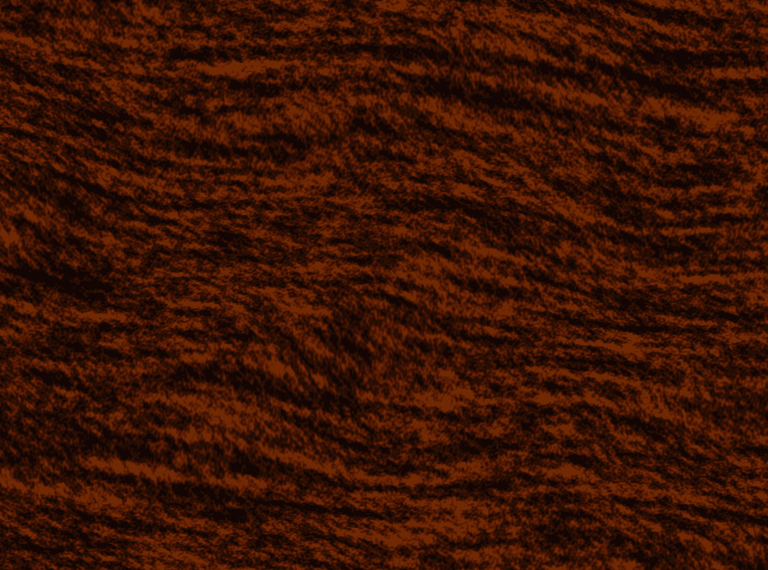
Reproduce this texture procedurally as a WebGL 1 fragment shader.

```glsl
precision highp float;
// Dark reddish-brown fibrous grain, sloping gently down to the right.
// Layers of stretched gradient noise (long streaks, oblique fibres, lumps and
// speckle) are summed, turned into a rank from 0 to 1 and coloured by a ramp.

uniform vec2 u_resolution;

#define STREAK_ANGLE 0.12
#define FIBRE_ANGLE 0.36
#define LUMP_ANGLE 0.60
#define STREAK_FREQ vec2(3.0, 40.0)
#define STRAND_FREQ vec2(8.0, 72.0)
#define FIBRE_FREQ vec2(11.0, 40.0)
#define LUMP_FREQ vec2(46.0, 90.0)
#define SPECKLE_FREQ 173.0
#define WARP 0.016
#define LUMP_AMOUNT 0.56
#define SPECKLE_AMOUNT 0.42
#define CONTRAST 1.0

float hash(vec2 cell) {
  vec3 h = fract(cell.xyx * 0.1031);
  h += dot(h, h.yzx + 33.33);
  return fract((h.x + h.y) * h.z);
}

// Dot product of a random unit gradient with the offset from its corner
float corner(vec2 cell, vec2 offset) {
  float angle = 6.28318 * hash(cell);
  return dot(vec2(cos(angle), sin(angle)), offset);
}

// Gradient noise scaled to a standard deviation near one
float noise(vec2 p) {
  vec2 i = floor(p);
  vec2 f = p - i;
  vec2 w = f * f * f * (f * (f * 6.0 - 15.0) + 10.0);
  vec2 e = vec2(1.0, 0.0);
  float low = mix(corner(i, f), corner(i + e, f - e), w.x);
  float high = mix(corner(i + e.yx, f - e.yx), corner(i + e.xx, f - e.xx), w.x);
  return 4.6 * mix(low, high, w.y);
}

// Coordinates along and across a direction that falls to the right
vec2 alongAcross(vec2 p, float angle) {
  float c = cos(angle);
  float s = sin(angle);
  return vec2(c * p.x - s * p.y, s * p.x + c * p.y);
}

// Height of the grain: sum of all the layers
float grain(vec2 p) {
  vec2 bent = p;
  bent.y += WARP * noise(p * vec2(2.2, 3.6) + 41.0);
  vec2 streakPos = alongAcross(bent, STREAK_ANGLE);
  vec2 fibrePos = alongAcross(bent, FIBRE_ANGLE);
  vec2 lumpPos = alongAcross(bent, LUMP_ANGLE);

  float streak = noise(streakPos * STREAK_FREQ + 7.3);
  float strand = noise(streakPos * STRAND_FREQ + 63.1);
  float fibre = noise(fibrePos * FIBRE_FREQ + 117.7);
  float lump = noise(lumpPos * LUMP_FREQ + 203.9);
  float speckle = noise(lumpPos * SPECKLE_FREQ + 311.3);

  // Some bands are combed into long lines, others are ruffled
  float ruffled = smoothstep(-1.2, 1.2, noise(streakPos * vec2(1.6, 6.0) + 19.0));
  float height = mix(0.66, 0.36, ruffled) * streak;
  height += mix(0.42, 0.26, ruffled) * strand;
  height += mix(0.22, 0.58, ruffled) * fibre;
  height += LUMP_AMOUNT * lump + SPECKLE_AMOUNT * speckle;
  return height;
}

// Each colour sits at the middle of its share of the rank
vec3 ramp(float rank) {
  vec3 c = vec3(0.07, 0.02, 0.01);
  c = mix(c, vec3(0.15, 0.05, 0.01), smoothstep(0.06, 0.20, rank));
  c = mix(c, vec3(0.20, 0.06, 0.01), smoothstep(0.26, 0.46, rank));
  c = mix(c, vec3(0.27, 0.08, 0.01), smoothstep(0.46, 0.64, rank));
  c = mix(c, vec3(0.35, 0.11, 0.01), smoothstep(0.64, 0.81, rank));
  return mix(c, vec3(0.44, 0.16, 0.01), smoothstep(0.84, 0.96, rank));
}

void main() {
  vec2 p = gl_FragCoord.xy / u_resolution.y;
  // Logistic curve: turns the bell-shaped height into an even rank
  float rank = 1.0 / (1.0 + exp(-1.7 * CONTRAST * grain(p)));
  gl_FragColor = vec4(ramp(rank), 1.0);
}
```
